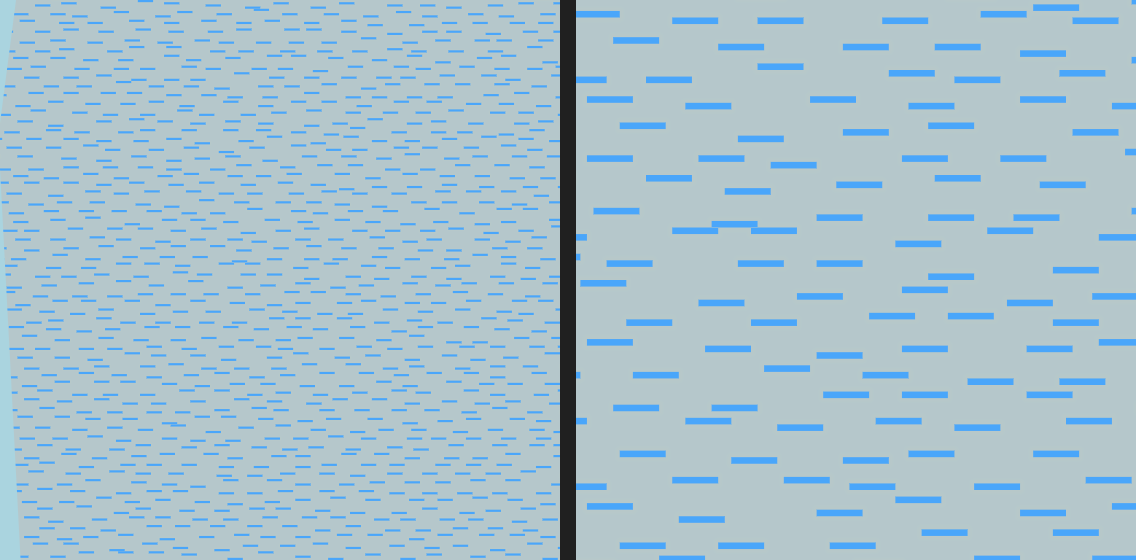
Left: the whole. Right: its middle third, enlarged.
This pattern is drawn by a Shadertoy shader. Its source:

```glsl
// Marsh hatching: short blue dashes in staggered, jittered rows on grey-green
// ground, cut off at the left by a bent shoreline with pale open water.
// Each dash is a box distance, found by searching the neighbouring cells.

const vec3 GROUND = vec3(0.708, 0.782, 0.797);
const vec3 DASH   = vec3(0.290, 0.650, 0.980);
const vec3 WATER  = vec3(0.667, 0.830, 0.875);
const vec3 HALO   = vec3(0.745, 0.790, 0.770);

const vec2  CELLS  = vec2(16.0, 62.0);         // dashes across, rows down
const float UNIT   = 1.0 / 256.0;              // snapping step and dash height
const vec2  HALF_DASH = vec2(3.5, 0.5) * UNIT;
const vec2  JITTER = vec2(0.40, 0.66);         // full spread, in cells
const float HALO_AMOUNT = 0.35;

vec2 hash22(vec2 p) {
    vec3 q = fract(p.xyx * vec3(0.1031, 0.1030, 0.0973));
    q += dot(q, q.yzx + 33.33);
    return fract((q.xx + q.yz) * q.zy);
}

float boxDistance(vec2 p, vec2 halfSize) {
    vec2 d = abs(p) - halfSize;
    return length(max(d, 0.0)) + min(max(d.x, d.y), 0.0);
}

// Half-cell stagger with a slow sideways wander from row to row.
float rowShift(float row) {
    return 0.5 * mod(row, 2.0) + 0.35 * sin(0.31 * row) + 0.08 * sin(0.83 * row + 1.0);
}

// Distance to the nearest dash.
float dashDistance(vec2 p) {
    float nearest = 1.0;
    for (int j = -1; j <= 1; j++) {
        float row = floor(p.y * CELLS.y) + float(j);
        float shift = rowShift(row);
        float column = floor(p.x * CELLS.x - shift);
        for (int i = -1; i <= 1; i++) {
            vec2 cell = vec2(column + float(i), row);
            vec2 offset = 0.5 + JITTER * (hash22(cell + 71.0) - 0.5);
            vec2 centre = (cell + vec2(shift, 0.0) + offset) / CELLS;
            centre = (floor(centre / UNIT) + 0.5) * UNIT;
            nearest = min(nearest, boxDistance(p - centre, HALF_DASH));
        }
    }
    return nearest;
}

// Shoreline: two straight stretches meeting just beyond the left edge.
float shoreX(float y) {
    float depth = 1.0 - y;
    return max(0.0286 - 0.13 * depth, 0.0526 * (depth - 0.302));
}

void mainImage(out vec4 fragColor, in vec2 fragCoord) {
    float pixel = 1.0 / iResolution.y;
    vec2 p = fragCoord * pixel;

    // Ground with faintly haloed dashes
    float d = dashDistance(p);
    float halo = 1.0 - smoothstep(0.0, UNIT, d);
    vec3 color = mix(GROUND, HALO, HALO_AMOUNT * halo);
    color = mix(color, DASH, clamp(0.5 - d / pixel, 0.0, 1.0));

    // Open water beyond the shore
    float water = clamp(0.5 + (shoreX(p.y) - p.x) / pixel, 0.0, 1.0);
    color = mix(color, WATER, water);

    fragColor = vec4(color, 1.0);
}
```
